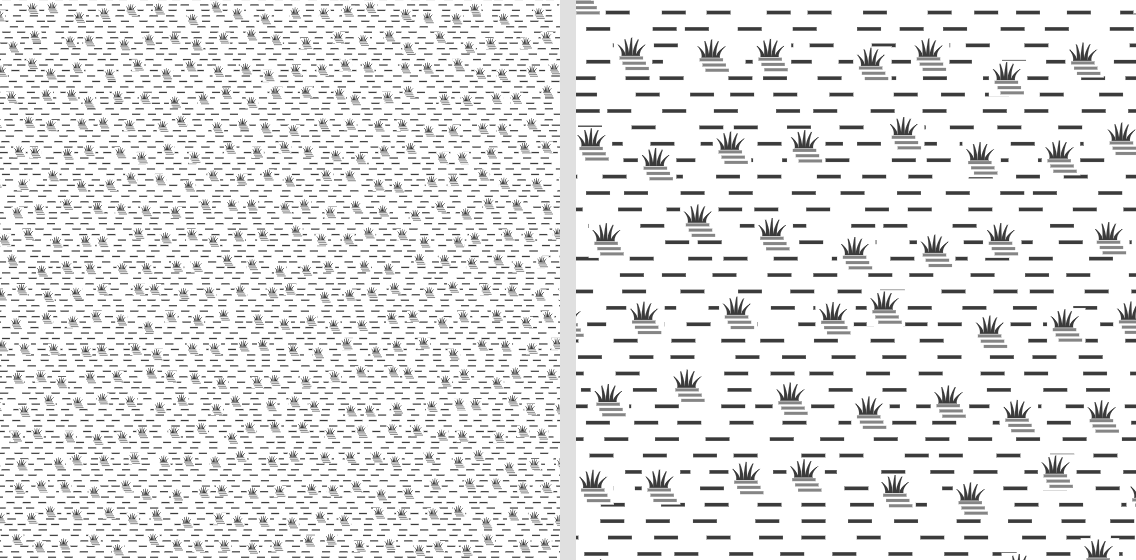
Left, the full canvas; right, a detail of the centre.
Reproduce this pattern procedurally as a WebGL 2 fragment shader.

```glsl
#version 300 es
precision highp float;
// Black and white marsh hatching: small grass tufts on a jittered staggered grid,
// over staggered rows of short dashes that are cut away around each tuft.
// Everything is a signed distance in canvas units, turned into soft coverage.

uniform vec2 u_resolution;
out vec4 outColor;

const vec3 PAPER = vec3(1.0);
const vec3 INK = vec3(0.23);

const vec2 TUFT_GRID = vec2(21.0, 20.0);  // tufts across and down
const float TUFT_JITTER = 0.46;           // wander, as a share of a cell
const float TUFT_SIZE = 0.0174;           // width of one tuft
const float SHADE_OPACITY = 0.62;

const vec2 DASH_PITCH = vec2(0.0305, 0.009766);
const vec2 DASH_HALF = vec2(0.0071, 0.00108);
const float DASH_JITTER = 0.4;

vec2 hash22(vec2 p) {
    vec3 q = fract(p.xyx * vec3(0.1031, 0.1030, 0.0973));
    q += dot(q, q.yzx + 33.33);
    return fract((q.xx + q.yz) * q.zy);
}

float boxDistance(vec2 p, vec2 halfSize) {
    vec2 d = abs(p) - halfSize;
    return length(max(d, 0.0)) + min(max(d.x, d.y), 0.0);
}

float coverage(float d, float pixel) {
    return clamp(0.5 - d / pixel, 0.0, 1.0);
}

// Tapered blade leaning outward from its root on y = 0
float bladeDistance(vec2 p, float rootX, float tipX, float height) {
    float t = clamp(p.y / height, 0.0, 1.0);
    float side = abs(p.x - mix(rootX, tipX, t * t)) - 0.075 * (1.0 - 0.75 * t);
    return max(side, max(-p.y, p.y - height));
}

// Fan of five blades, tallest in the middle
float fanDistance(vec2 p) {
    float d = 10.0;
    for (int i = -2; i <= 2; i++) {
        float k = float(i);
        float height = 0.62 - 0.06 * k * k;
        d = min(d, bladeDistance(p, k * 0.12, k * 0.23 + 0.03, height));
    }
    return d;
}

// Three ground strokes, each shifted a little to the right
float shadeDistance(vec2 p) {
    float d = 10.0;
    for (int i = 0; i < 3; i++) {
        float k = float(i);
        vec2 center = vec2(0.02 + 0.1 * k, -0.07 - 0.18 * k);
        d = min(d, boxDistance(p - center, vec2(0.4, 0.052)));
    }
    return d;
}

// Distances to blades (x), ground strokes (y) and the dash-free zone (z)
vec3 tuftField(vec2 uv) {
    vec3 field = vec3(10.0);
    float baseRow = floor(uv.y * TUFT_GRID.y);
    for (int j = -1; j <= 1; j++) {
        float row = baseRow + float(j);
        float stagger = 0.5 * mod(row, 2.0);
        float baseColumn = floor(uv.x * TUFT_GRID.x - stagger);
        for (int i = -1; i <= 1; i++) {
            vec2 cell = vec2(baseColumn + float(i), row);
            vec2 wander = (hash22(cell + 17.0) - 0.5) * TUFT_JITTER;
            vec2 center = (cell + vec2(0.5 + stagger, 0.5) + wander) / TUFT_GRID;
            vec2 p = (uv - center) / TUFT_SIZE;
            float clearing = boxDistance(p - vec2(0.08, 0.05), vec2(0.66, 0.62));
            field = min(field, vec3(fanDistance(p), shadeDistance(p), clearing));
        }
    }
    return field * TUFT_SIZE;
}

// Dashes in even rows, each row shifted and each dash nudged sideways
float dashDistance(vec2 uv) {
    float row = floor(uv.y / DASH_PITCH.y);
    float shift = 0.5 * mod(row, 2.0) + 0.35 * hash22(vec2(row, 71.0)).x;
    float column = floor(uv.x / DASH_PITCH.x + shift);
    float nudge = (hash22(vec2(column, row) + 5.0).x - 0.5) * DASH_JITTER;
    vec2 center = vec2(column + 0.5 - shift + nudge, row + 0.5) * DASH_PITCH;
    return boxDistance(uv - center, DASH_HALF);
}

void main() {
    float side = min(u_resolution.x, u_resolution.y);
    vec2 uv = gl_FragCoord.xy / side;
    float pixel = 1.1 / side;

    vec3 tuft = tuftField(uv);
    float dashes = coverage(max(dashDistance(uv), -tuft.z), pixel);
    float shade = coverage(tuft.y, pixel) * SHADE_OPACITY;
    float blades = coverage(tuft.x, pixel);

    float ink = max(dashes, max(shade, blades));
    outColor = vec4(mix(PAPER, INK, ink), 1.0);
}
```
